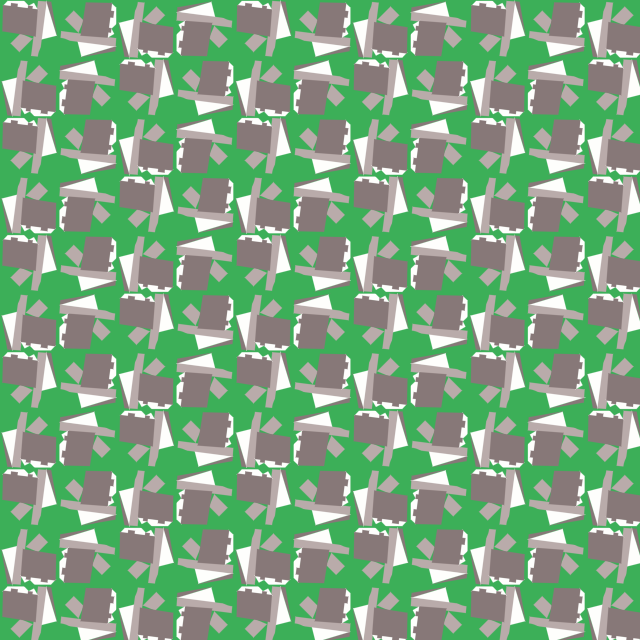
This pattern is drawn by a WebGL 1 fragment shader. Its source:

```glsl
precision highp float;
// Grid of angular collage tiles on green. Each cell holds one motif of flat
// convex polygons, turned a quarter per column and a half per row;
// polygons are intersections of half planes with antialiased edges.

uniform vec2 u_resolution;

#define CELLS_ACROSS 10.93
#define ROUND_CUT 0.355
#define EDGE_SOFTNESS 0.75
#define GREEN vec3(0.235, 0.685, 0.345)
#define DARK_GREY vec3(0.53, 0.47, 0.47)
#define PALE_GREY vec3(0.725, 0.67, 0.665)
#define WHITE vec3(0.995, 0.995, 0.99)

// Signed distance to the line a-b; y points down, corners run clockwise.
float edgeDistance(vec2 p, vec2 a, vec2 b) {
  vec2 along = normalize(b - a);
  vec2 rel = p - a;
  return along.y * rel.x - along.x * rel.y;
}

float triangle(vec2 p, vec2 a, vec2 b, vec2 c) {
  return max(edgeDistance(p, a, b), max(edgeDistance(p, b, c), edgeDistance(p, c, a)));
}

float quad(vec2 p, vec2 a, vec2 b, vec2 c, vec2 d) {
  return max(max(edgeDistance(p, a, b), edgeDistance(p, b, c)),
             max(edgeDistance(p, c, d), edgeDistance(p, d, a)));
}

void paint(inout vec3 color, vec3 ink, float dist, float soft) {
  color = mix(color, ink, 1.0 - smoothstep(-soft, soft, dist));
}

// One upright motif in the unit cell, painted back to front.
vec3 motif(vec2 p, float soft) {
  vec3 color = GREEN;

  // Slanted leaf
  paint(color, PALE_GREY, quad(p, vec2(0.35, 0.57), vec2(0.56, 0.66),
        vec2(0.33, 0.89), vec2(0.18, 0.74)), soft);

  // White sail with its dark outer sliver
  paint(color, DARK_GREY, triangle(p, vec2(0.78, 0.02), vec2(0.875, 0.03),
        vec2(0.975, 0.60)), soft);
  paint(color, WHITE, triangle(p, vec2(0.79, 0.02), vec2(0.968, 0.61),
        vec2(0.69, 0.68)), soft);

  // Long tilted bar
  paint(color, PALE_GREY, quad(p, vec2(0.65, 0.015), vec2(0.797, 0.025),
        vec2(0.675, 0.97), vec2(0.53, 0.955)), soft);

  // Rounded notch in the lower corner
  paint(color, GREEN, length(p - vec2(1.0)) - ROUND_CUT, soft);

  // White cap with a faceted green gap
  paint(color, WHITE, quad(p, vec2(0.13, 0.015), vec2(0.56, 0.015),
        vec2(0.65, 0.17), vec2(0.05, 0.10)), soft);
  paint(color, GREEN, quad(p, vec2(0.38, -0.02), vec2(0.51, -0.11),
        vec2(0.635, 0.02), vec2(0.49, 0.095)), soft);

  // Dark body and its two studs
  paint(color, DARK_GREY, quad(p, vec2(0.05, 0.085), vec2(0.645, 0.16),
        vec2(0.61, 0.625), vec2(0.04, 0.535)), soft);
  paint(color, DARK_GREY, quad(p, vec2(0.19, 0.05), vec2(0.305, 0.065),
        vec2(0.295, 0.15), vec2(0.18, 0.135)), soft);
  paint(color, DARK_GREY, quad(p, vec2(0.48, 0.095), vec2(0.56, 0.105),
        vec2(0.55, 0.18), vec2(0.47, 0.17)), soft);
  return color;
}

void main() {
  // Grid counted from the upper left
  vec2 fromTop = vec2(gl_FragCoord.x, u_resolution.y - gl_FragCoord.y);
  vec2 grid = fromTop / u_resolution.x * CELLS_ACROSS;
  vec2 cell = floor(grid);
  vec2 local = fract(grid) - 0.5;

  // Undo the clockwise quarter turns of this cell
  float turns = floor(mod(cell.x + 2.0 * cell.y + 0.5, 4.0));
  for (int i = 0; i < 3; i++) {
    if (float(i) < turns) local = vec2(local.y, -local.x);
  }

  float soft = EDGE_SOFTNESS * CELLS_ACROSS / u_resolution.x;
  gl_FragColor = vec4(motif(local + 0.5, soft), 1.0);
}
```
